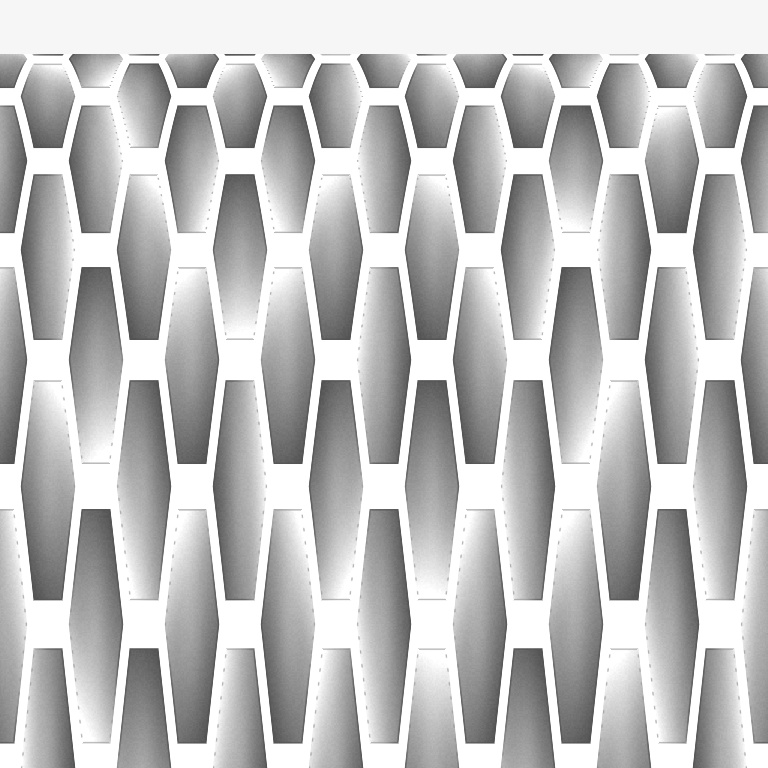
Reproduce this pattern procedurally as a Shadertoy shader.

```glsl
// Rows of bevelled hexagons wrapped over a horizontal cylinder, below a pale strip.
// Height is unrolled with asin, so rows flatten toward the top edge; each cell
// gets a hashed tilt for its grey gradient, and its lit slanted edges are dashed.

float hash(vec2 p) {
    vec3 q = fract(vec3(p.xyx) * 0.1031);
    q += dot(q, q.yzx + 33.33);
    return fract((q.x + q.y) * q.z);
}

void mainImage(out vec4 fragColor, in vec2 fragCoord) {
    vec2 uv = fragCoord / iResolution.y;
    float pixel = 1.0 / iResolution.y;

    // Unroll the cylinder: one unit is a column step or half a cell height
    float sine = min(uv.y / 0.935, 0.996);
    vec2 sheet = vec2(uv.x * 16.0, asin(sine) / 0.2015);
    float rowRate = 1.0 / (0.2015 * 0.935 * sqrt(1.0 - sine * sine));
    float sideRate = length(vec2(16.0, 0.323 * rowRate));

    // Choose the nearer cell of the two neighbouring columns
    float dist = 1e3;
    float side = 0.0;
    vec2 local = vec2(0.0);
    vec2 cell = vec2(0.0);
    for (int i = 0; i < 2; i++) {
        float column = floor(sheet.x) + float(i);
        float offset = 1.0 - mod(column, 2.0);
        float row = 2.0 * floor((sheet.y - offset) * 0.5 + 0.5) + offset;
        vec2 p = sheet - vec2(column, row);
        float slant = (abs(p.x) + 0.323 * abs(p.y) - 0.569) / sideRate;
        float cap = (abs(p.y) - 0.831) / rowRate;
        if (max(slant, cap) < dist) {
            dist = max(slant, cap);
            side = step(cap, slant);
            local = p;
            cell = vec2(column, row);
        }
    }

    // Tilted gradient with a soft ridge along the middle
    float angle = 6.2832 * hash(cell + 7.0);
    vec2 q = local / vec2(0.57, 0.83);
    float tilt = dot(q, vec2(cos(angle), sin(angle)));
    float lit = smoothstep(-0.1, 0.5, tilt);
    float shade = 0.57 + 0.23 * tilt + 0.24 * lit * tilt * tilt;
    shade += 0.09 * exp(-14.0 * local.x * local.x - 1.5 * q.y * q.y);
    shade += 0.03 * (hash(floor(uv * 512.0)) - 0.5);
    shade = clamp(shade, 0.33, 1.0);

    // Thin outline, broken into dashes on lit slanted sides
    float dash = smoothstep(0.3, 0.45, abs(fract(local.y * 10.3) - 0.5));
    float line = 1.0 - smoothstep(0.0, 0.0008 + pixel, abs(dist + 0.001));
    line *= mix(1.0, dash, side * lit);
    shade = mix(shade, mix(0.32, 0.6, lit), 0.7 * line);

    // White channels and the strip above the horizon
    float fill = 1.0 - smoothstep(-0.5 * pixel, 0.5 * pixel, dist);
    float grey = mix(1.0, shade, fill);
    float strip = smoothstep(-0.5 * pixel, 0.5 * pixel, uv.y - 0.9297);
    fragColor = vec4(vec3(mix(grey, 0.965, strip)), 1.0);
}
```
